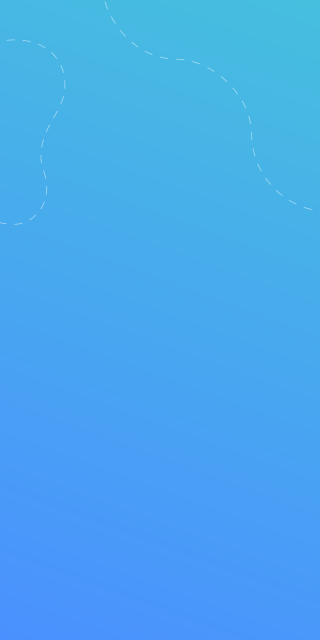
Give the GLSL for this background, as a WebGL 1 fragment shader.

```glsl
precision highp float;

uniform vec2 u_resolution;

const int SEGMENTS = 14;

// Point on a cubic Bezier curve
vec2 bezier(vec2 a, vec2 b, vec2 c, vec2 d, float t) {
  float s = 1.0 - t;
  return s * s * s * a + 3.0 * s * s * t * b + 3.0 * s * t * t * c + t * t * t * d;
}

// Extends a path by one curve; track = (nearest distance, arc position there, path length)
vec3 addCurve(vec3 track, vec2 p, vec2 a, vec2 b, vec2 c, vec2 d) {
  vec2 start = a;
  for (int i = 1; i <= SEGMENTS; i++) {
    vec2 end = bezier(a, b, c, d, float(i) / float(SEGMENTS));
    vec2 edge = end - start;
    float edgeLength = length(edge);
    float h = clamp(dot(p - start, edge) / dot(edge, edge), 0.0, 1.0);
    float dist = length(p - start - h * edge);
    if (dist < track.x) track.xy = vec2(dist, track.z + h * edgeLength);
    track.z += edgeLength;
    start = end;
  }
  return track;
}

// Antialiased coverage of a band of the given half width
float band(float dist, float halfWidth, float pixel) {
  return clamp((halfWidth - dist) / pixel + 0.5, 0.0, 1.0);
}

// Dashed stroke along a traced path
float dashedLine(vec3 track, float period, float offset, float pixel) {
  const float dash = 0.026;
  const float lineWidth = 0.0027;
  float fromCentre = abs(mod(track.y - offset - 0.5 * dash + 0.5 * period, period) - 0.5 * period);
  return band(track.x, 0.5 * lineWidth, pixel) * band(fromCentre, 0.5 * dash, pixel);
}

// Winding path across the upper right
vec3 rightPath(vec2 p) {
  vec3 track = vec3(10.0, 0.0, 0.0);
  track = addCurve(track, p, vec2(0.326, 0.0), vec2(0.359, 0.107), vec2(0.448, 0.185), vec2(0.552, 0.185));
  track = addCurve(track, p, vec2(0.552, 0.185), vec2(0.667, 0.185), vec2(0.786, 0.302), vec2(0.786, 0.417));
  return addCurve(track, p, vec2(0.786, 0.417), vec2(0.786, 0.542), vec2(0.88, 0.646), vec2(1.005, 0.661));
}

// Rounded blob outline entering from the left edge
vec3 leftPath(vec2 p) {
  vec3 track = vec3(10.0, 0.0, 0.0);
  track = addCurve(track, p, vec2(-0.005, 0.13), vec2(0.104, 0.107), vec2(0.203, 0.156), vec2(0.203, 0.266));
  track = addCurve(track, p, vec2(0.203, 0.266), vec2(0.203, 0.349), vec2(0.128, 0.391), vec2(0.128, 0.487));
  track = addCurve(track, p, vec2(0.128, 0.487), vec2(0.128, 0.529), vec2(0.146, 0.542), vec2(0.146, 0.589));
  track = addCurve(track, p, vec2(0.146, 0.589), vec2(0.146, 0.651), vec2(0.099, 0.701), vec2(0.044, 0.701));
  return addCurve(track, p, vec2(0.044, 0.701), vec2(0.029, 0.701), vec2(0.013, 0.699), vec2(-0.005, 0.695));
}

// Tilted blue to turquoise gradient
vec3 background(vec2 p) {
  const vec3 blue = vec3(0.29, 0.567, 1.0);
  const vec3 turquoise = vec3(0.275, 0.75, 0.873);
  vec2 direction = vec2(0.342, 0.94);
  float t = dot(p, direction) / dot(vec2(1.0, 2.0), direction);
  return mix(blue, turquoise, t);
}

void main() {
  // Canvas is one unit wide and two units tall
  vec2 p = gl_FragCoord.xy / u_resolution * vec2(1.0, 2.0);
  vec2 fromTop = vec2(p.x, 2.0 - p.y);
  float pixel = 1.0 / u_resolution.x;

  float lines = max(dashedLine(rightPath(fromTop), 0.051, 0.005, pixel),
                    dashedLine(leftPath(fromTop), 0.0497, 0.026, pixel));

  vec3 color = mix(background(p), vec3(1.0), 0.45 * lines);
  gl_FragColor = vec4(color, 1.0);
}
```
